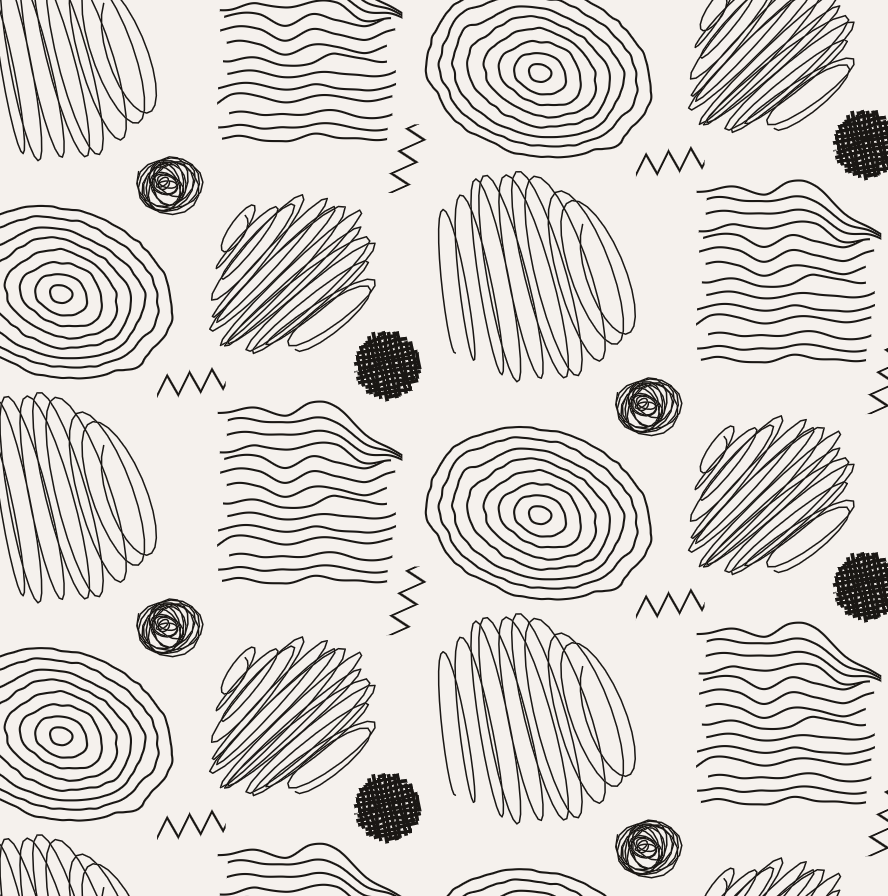
Write a WebGL 1 fragment shader that draws this pattern.

```glsl
precision highp float;
// Half-drop repeat of ink doodles: coils, rings, wavy rules, hatching and zigzags on warm paper.
uniform vec2 u_resolution;

#define CANVAS_HEIGHT 768.0
#define COLUMN_WIDTH 410.5
#define ROW_HEIGHT 379.0
#define COIL_STEPS 240
#define RING_COUNT 8.0
#define RULE_COUNT 14
#define RULE_GAP 11.4
#define FINE_PEN 0.65
#define BOLD_PEN 0.9
#define PAPER vec3(0.96, 0.945, 0.93)
#define INK vec3(0.10, 0.09, 0.08)

const float PI = 3.14159;
const float FAR = 1000.0;

float hash(vec2 p) {
  return fract(sin(dot(p, vec2(127.1, 311.7))) * 43758.5453);
}

float noise(vec2 p) {
  vec2 i = floor(p), f = fract(p);
  f = f * f * (3.0 - 2.0 * f);
  return mix(mix(hash(i), hash(i + vec2(1, 0)), f.x),
             mix(hash(i + vec2(0, 1)), hash(i + vec2(1, 1)), f.x), f.y);
}

// Offset from the nearest copy of a motif; every other column drops half a row.
vec2 repeatAt(vec2 p, vec2 center) {
  vec2 q = p - center;
  float column = floor(q.x / COLUMN_WIDTH + 0.5);
  q.x -= column * COLUMN_WIDTH;
  q.y += column * ROW_HEIGHT * 0.5;
  q.y = mod(q.y + ROW_HEIGHT * 0.5, ROW_HEIGHT) - ROW_HEIGHT * 0.5;
  return q;
}

// Looping stroke: an ellipse that drifts, turns and swells along its path.
// reach = start, end and mid swell; width and angle = start and end.
float coil(vec2 q, float extent, vec2 from, vec2 to, vec3 reach,
           vec2 width, vec2 angle, float turns, float jitter) {
  if (max(abs(q.x), abs(q.y)) > extent) return FAR;
  float nearest = FAR * FAR;
  vec2 last = vec2(0.0);
  for (int i = 0; i <= COIL_STEPS; i++) {
    float u = float(i) / float(COIL_STEPS);
    float phase = 2.0 * PI * turns * u;
    float tilt = mix(angle.x, angle.y, u);
    vec2 axis = vec2(cos(tilt), sin(tilt));
    float along = (mix(reach.x, reach.y, u) + reach.z * sin(PI * u)) * cos(phase);
    float across = mix(width.x, width.y, u) * sin(phase);
    vec2 wobble = jitter * vec2(sin(phase * 0.37 + turns), sin(phase * 0.71));
    vec2 point = mix(from, to, u) + axis * along + vec2(-axis.y, axis.x) * across + wobble;
    if (i > 0) {
      vec2 a = q - last, b = point - last;
      vec2 gap = a - b * clamp(dot(a, b) / max(dot(b, b), 0.001), 0.0, 1.0);
      nearest = min(nearest, dot(gap, gap));
    }
    last = point;
  }
  return sqrt(nearest);
}

// Ring number at a point of the lopsided oval.
float ringField(vec2 q) {
  vec2 e = q / vec2(96.0, 73.0);
  float skew = 2.0 * e.x * e.y / (dot(e, e) + 0.001);
  float rough = (noise(q * 0.045 + 7.0) - 0.5) * 0.08 + (noise(q * 0.13) - 0.5) * 0.025;
  return RING_COUNT * (length(e) / (1.0 + 0.07 * skew) + rough);
}

float rings(vec2 q) {
  float f = ringField(q);
  vec2 slope = vec2(ringField(q + vec2(0.5, 0)), ringField(q + vec2(0, 0.5))) - f;
  float index = floor(f + 0.5);
  if (index < 1.0 || index > RING_COUNT) return FAR;
  return abs(f - index) / max(length(slope) * 2.0, 0.01);
}

// Height of one wavy rule; the top few sag together at the right.
float ruleHeight(float x, float k) {
  float sag = max(0.0, 1.0 - k * 0.25) * 48.0 * smoothstep(10.0, 95.0, x);
  float wave = (noise(vec2(x * 0.045, k * 0.7)) - 0.5) * 10.0 - 3.0 * cos((x - 15.0) * 0.09);
  return (k - 0.5 * float(RULE_COUNT - 1)) * RULE_GAP + wave + sag;
}

float rules(vec2 q) {
  if (max(abs(q.x), abs(q.y)) > 95.0) return FAR;
  float nearest = FAR;
  for (int i = 0; i < RULE_COUNT; i++) {
    float k = float(i);
    float y = ruleHeight(q.x, k);
    float slope = ruleHeight(q.x + 1.0, k) - y;
    float left = -79.0 + 12.0 * hash(vec2(k, 3.0));
    float right = k < 3.0 ? 78.0 : 62.0 + 11.0 * hash(vec2(k, 5.0));
    float d = abs(q.y - y) / sqrt(1.0 + slope * slope);
    nearest = min(nearest, max(d, max(left - q.x, q.x - right)));
  }
  return nearest;
}

// One direction of rough strokes filling a disc.
float hatch(vec2 q, float seed) {
  float row = floor(q.y / 4.2);
  float middle = (row + 0.5) * 4.2 + (noise(vec2(q.x * 0.08, row + seed)) - 0.5) * 2.0;
  float reach = sqrt(max(0.0, 729.0 - middle * middle)) + 7.0 * hash(vec2(row, seed)) - 3.0;
  return max(abs(q.y - middle) - 0.7, max(abs(q.x) - reach, abs(middle) - 27.0));
}

float zigzag(vec2 q, float drift, float phase) {
  float y = drift * q.x + 9.0 * (abs(fract(q.x / 19.2 + phase) - 0.5) * 4.0 - 1.0);
  return max(abs(q.y - y) * 0.47, abs(q.x) - 28.5);
}

void main() {
  float pixel = CANVAS_HEIGHT / u_resolution.y;
  vec2 p = vec2(gl_FragCoord.x, u_resolution.y - gl_FragCoord.y) * pixel;

  // Fine-pen coils: tall loops, diamond scribble, tight ball
  float fine = coil(repeatAt(p, vec2(463, 240)), 102.0, vec2(-80, 3), vec2(64, -10),
                    vec3(60, 52, 36), vec2(6, 23), vec2(1.45, 1.22), 9.4, 3.0);
  fine = min(fine, coil(repeatAt(p, vec2(657, 417)), 86.0, vec2(-47, -33), vec2(40, 48),
                    vec3(12, 36, 56), vec2(6, 9), vec2(-0.95, -0.6), 14.5, 4.0));
  fine = min(fine, coil(repeatAt(p, vec2(145, 158)), 40.0, vec2(-4, -1), vec2(1, 1),
                    vec3(3, 28, 4), vec2(2, 24), vec2(-0.6, 3.5), 15.0, 2.5));

  // Bold-pen motifs
  float bold = min(rings(repeatAt(p, vec2(463, 441))), rules(repeatAt(p, vec2(266, 425))));
  bold = min(bold, zigzag(repeatAt(p, vec2(164, 328)), -0.14, 0.58));
  bold = min(bold, zigzag(repeatAt(p, vec2(349, 136)).yx, -0.35, 0.84));
  vec2 h = mat2(0.98, 0.2, -0.2, 0.98) * repeatAt(p, vec2(332, 313));
  bold = min(bold, min(hatch(h, 1.0), hatch(h.yx, 8.0)));

  float edge = min(fine - FINE_PEN, bold - BOLD_PEN);
  gl_FragColor = vec4(mix(PAPER, INK, clamp(0.5 - edge / pixel, 0.0, 1.0)), 1.0);
}
```
